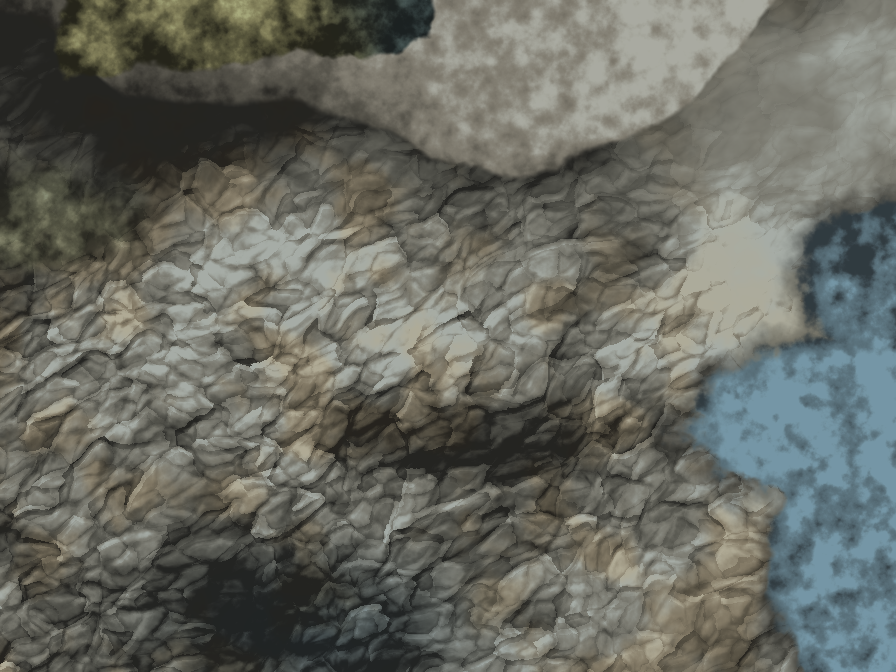
Reproduce this texture procedurally as a WebGL 2 fragment shader.

```glsl
#version 300 es
precision highp float;
// Weathered flaky rock face under a smooth overhang, with lichen and blue mineral crust.
uniform vec2 u_resolution;
out vec4 fragColor;

float hash(vec2 p) {
  vec3 q = fract(p.xyx * vec3(0.1031, 0.1030, 0.0973));
  q += dot(q, q.yzx + 33.33);
  return fract((q.x + q.y) * q.z);
}

float noise(vec2 p) {
  vec2 i = floor(p), f = fract(p);
  f = f * f * (3.0 - 2.0 * f);
  return mix(mix(hash(i), hash(i + vec2(1, 0)), f.x),
             mix(hash(i + vec2(0, 1)), hash(i + vec2(1, 1)), f.x), f.y);
}

float fbm(vec2 p) {
  float sum = 0.0, amp = 0.52;
  for (int i = 0; i < 5; i++) {
    sum += amp * noise(p);
    p = mat2(1.6, 1.2, -1.2, 1.6) * p + 7.3;
    amp *= 0.5;
  }
  return sum;
}

// Height of tilted plates with sunken seams between them
float plates(vec2 p) {
  vec2 cell = floor(p), nearest = vec2(0), id = vec2(0);
  float first = 9.0, second = 9.0;
  for (int y = -1; y <= 1; y++)
    for (int x = -1; x <= 1; x++) {
      vec2 c = cell + vec2(x, y);
      vec2 d = p - c - vec2(hash(c), hash(c + 37.7));
      float r = length(d);
      if (r < first) { second = first; first = r; nearest = d; id = c; }
      else second = min(second, r);
    }
  vec2 tilt = vec2(hash(id + 11.3), hash(id + 71.9)) - 0.5;
  return 0.55 * hash(id + 5.1) + 0.8 * dot(nearest, tilt)
       + 0.3 * smoothstep(0.0, 0.4, second - first);
}

// Layered flakes, rising to the upper right
float relief(vec2 p) {
  p += 0.05 * vec2(noise(p * 5.0), noise(p * 5.0 + 31.0));
  vec2 q = vec2(dot(p, vec2(0.87, 0.5)), dot(p, vec2(-0.5, 0.87))) * vec2(13.0, 20.0);
  q += 0.35 * vec2(noise(q * 1.6), noise(q * 1.6 + 9.0));
  q += 0.3 * vec2(fbm(q * 3.0 + 3.0), fbm(q * 3.0 + 17.0));
  float laminae = noise(q * vec2(0.8, 4.0)) * noise(p * 6.0 + 4.0);
  return 0.48 * plates(q) + 0.3 * plates(q * 2.1 + 13.0)
       + 0.2 * laminae + 0.26 * fbm(p * 50.0);
}

float blob(vec2 p, vec2 centre, vec2 radius) {
  vec2 d = (p - centre) / radius;
  return exp(-dot(d, d));
}

float ellipse(vec2 p, vec2 centre, vec2 radius) {
  return (length((p - centre) / radius) - 1.0) * min(radius.x, radius.y);
}

// Stone colour from dark crevice to pale crystal
vec3 stone(float t) {
  vec3 c = mix(vec3(0.14, 0.14, 0.13), vec3(0.32, 0.32, 0.292), smoothstep(-0.1, 0.35, t));
  c = mix(c, vec3(0.49, 0.488, 0.45), smoothstep(0.28, 0.64, t));
  return mix(c, vec3(0.65, 0.675, 0.65), smoothstep(0.58, 0.9, t));
}

void main() {
  vec2 p = gl_FragCoord.xy / u_resolution.y;
  p.x += 0.5 * (4.0 / 3.0 - u_resolution.x / u_resolution.y);
  float broad = fbm(p * 4.0 + 2.0), grain = fbm(p * 45.0), rough = fbm(p * 14.0);

  // Flaky ground, crisp in the middle and soft toward the top and lower right
  float pale = blob(p, vec2(1.22, 0.82), vec2(0.34, 0.28));
  float focus = (1.0 - 0.8 * pale) * (1.0 - 0.6 * smoothstep(0.6, 0.85, p.y))
              * (1.0 - 0.4 * blob(p, vec2(1.1, 0.05), vec2(0.3, 0.2)));
  float h = relief(p);
  float lit = h - relief(p + vec2(-0.003, 0.008));
  float tone = 0.57 + 1.1 * (broad - 0.5) + 0.3 * (rough - 0.5) + focus * (1.05 * (h - 0.52) + 0.6 * lit);
  tone += 0.42 * pale + 0.36 * blob(p, vec2(1.1, 0.58), vec2(0.13, 0.1));
  tone += 0.3 * blob(p, vec2(0.58, 0.52), vec2(0.36, 0.17));
  tone -= 0.65 * blob(p, vec2(0.74, 0.35), vec2(0.19, 0.075));
  tone -= 0.5 * blob(p, vec2(0.47, 0.06), vec2(0.22, 0.1));
  tone -= 0.28 * blob(p, vec2(0.1, 0.1), vec2(0.4, 0.25));
  tone -= 0.7 * blob(p, vec2(-0.02, 0.6), vec2(0.14, 0.22));
  tone -= 0.45 * blob(p, vec2(0.1, 0.82), vec2(0.25, 0.12));

  // Smooth overhang and the shadow it casts
  float rim = 0.85 - 0.11 * blob(p, vec2(0.76, p.y), vec2(0.2, 1.0))
            + 0.2 * smoothstep(0.97, 1.25, p.x) + 0.13 * (1.0 - smoothstep(0.04, 0.2, p.x));
  float above = p.y - rim + 0.035 * (rough - 0.5);
  float shade = 1.0 - 0.85 * smoothstep(0.8, 1.1, p.x);
  tone -= 0.75 * shade * exp(-max(-above, 0.0) * 10.0);
  float ochre = smoothstep(0.42, 0.7, fbm(p * 11.0 + 21.0)) * (1.0 - pale);
  vec3 col = stone(tone) * mix(vec3(1.0), vec3(1.06, 0.99, 0.9), ochre);
  col = mix(col, col * vec3(0.88, 1.0, 1.12), blob(p, vec2(0.47, 0.06), vec2(0.2, 0.1)));

  float bulge = mix(0.38, 0.9, smoothstep(0.2, 1.1, p.x)) + 0.6 * (grain - 0.5)
              + 0.3 * (broad - 0.5) - 0.3 * shade * exp(-max(above, 0.0) * 24.0);
  col = mix(col, stone(bulge) * vec3(1.02, 0.99, 0.97), smoothstep(-0.006, 0.006, above));

  // Yellow-green lichen on the ledge and at the left
  float ledge = min(p.y - 0.872 - 0.13 * (p.x - 0.1), min(p.x - 0.085, 0.64 - p.x));
  float leftPatch = -ellipse(p, vec2(0.04, 0.67), vec2(0.14, 0.075));
  float ledgeMask = smoothstep(-0.004, 0.008, ledge + 0.07 * (rough - 0.5));
  float leftMask = smoothstep(-0.03, 0.03, leftPatch + 0.06 * (rough - 0.5));
  float crust = 0.28 + 0.9 * (rough - 0.5) + 1.2 * (grain - 0.5);
  vec3 lichenTint = mix(vec3(1.04, 1.02, 0.78), vec3(0.75, 0.92, 1.0),
                        smoothstep(0.46, 0.66, p.x + 0.3 * (broad - 0.5)));
  col = mix(col, stone(crust - 0.12) * vec3(1.0, 1.02, 0.88), 0.8 * leftMask);
  float ledgeTone = crust - 0.22 + 0.32 * smoothstep(0.0, 0.06, ledge) - 0.25 * smoothstep(0.4, 0.6, p.x);
  col = mix(col, stone(ledgeTone) * lichenTint, ledgeMask);

  // Blue granular crust, darker in its upper lobe
  float lobe = ellipse(p, vec2(1.33, 0.58), vec2(0.14, 0.12));
  float sheet = min(ellipse(p, vec2(1.27, 0.37), vec2(0.24, 0.13)),
                    ellipse(p, vec2(1.36, 0.17), vec2(0.21, 0.26)));
  float blueEdge = min(lobe, sheet) + 0.06 * (rough - 0.5) + 0.03 * (grain - 0.5);
  float blueTone = 0.6 + 0.6 * (rough - 0.5) + 1.4 * (grain - 0.5) + 0.5 * (broad - 0.5)
                 - 0.38 * smoothstep(0.45, 0.54, p.y) - 0.3 * smoothstep(-0.03, 0.0, blueEdge);
  vec3 blue = mix(vec3(0.19, 0.23, 0.25), vec3(0.35, 0.44, 0.48), smoothstep(-0.1, 0.4, blueTone));
  blue = mix(blue, vec3(0.46, 0.59, 0.65), smoothstep(0.35, 0.75, blueTone));
  col *= 1.0 - 0.35 * (1.0 - smoothstep(0.0, 0.04, blueEdge));
  col = mix(blue, col, smoothstep(-0.008, 0.008, blueEdge));

  fragColor = vec4(clamp(col, 0.0, 1.0), 1.0);
}
```
